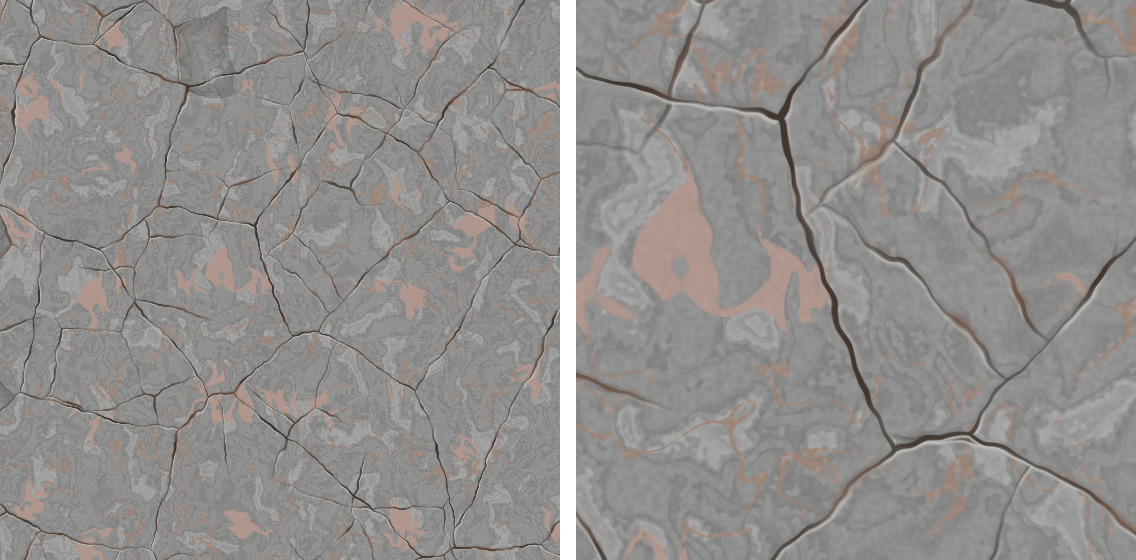
Left, the full canvas; right, a detail of the centre.
Write a three.js fragment shader that draws this texture.

```glsl
// Cracked grey stone: warped gradient noise is cut into contour bands for the
// mottling, its zero lines swell into pink mineral veins, and two scales of
// Voronoi borders form hairline fractures with a pale rim, shade and rust.

varying vec2 vUv;

const vec3 STONE_MID = vec3(0.567, 0.567, 0.565);
const vec3 STONE_DARK = vec3(0.525, 0.525, 0.523);
const vec3 STONE_LIGHT = vec3(0.632, 0.632, 0.630);
const vec3 VEIN_PINK = vec3(0.69, 0.59, 0.55);
const vec3 VEIN_BROWN = vec3(0.62, 0.52, 0.46);
const vec3 RUST = vec3(0.50, 0.36, 0.28);
const vec3 CRACK_DARK = vec3(0.25, 0.21, 0.18);
const vec3 RIM_PALE = vec3(0.76, 0.76, 0.75);
const vec3 SHADE = vec3(0.43, 0.43, 0.43);

const vec2 MOTTLE_SCALE = vec2(23.0, 16.0);
const float MOTTLE_WARP = 1.3;
const float CONTOUR_RATE = 16.0;
const float GRAIN_SCALE = 240.0;
const float COARSE_CELLS = 3.6;
const float FINE_CELLS = 7.5;
const float CRACK_WIDTH = 0.0006;
const float RIM_WIDTH = 0.0042;
const float EDGE_SOFT = 0.0014;
const vec2 RIM_DIRECTION = vec2(-0.4, 0.9);

vec2 hash2(vec2 p) {
  vec3 h = fract(p.xyx * vec3(0.1031, 0.1030, 0.0973));
  h += dot(h, h.yzx + 33.33);
  return fract((h.xx + h.yz) * h.zy);
}

vec2 gradientAt(vec2 cell) {
  float angle = 6.2832 * hash2(cell).x;
  return vec2(cos(angle), sin(angle));
}

// Gradient noise, roughly -0.7 to 0.7
float noise(vec2 p) {
  vec2 i = floor(p), f = fract(p);
  vec2 u = f * f * f * (f * (f * 6.0 - 15.0) + 10.0);
  vec2 e = vec2(1.0, 0.0);
  float low = mix(dot(gradientAt(i), f), dot(gradientAt(i + e), f - e), u.x);
  float high = mix(dot(gradientAt(i + e.yx), f - e.yx),
                   dot(gradientAt(i + e.xx), f - e.xx), u.x);
  return mix(low, high, u.y);
}

vec2 noise2(vec2 p) {
  return vec2(noise(p), noise(p + vec2(37.2, 91.7)));
}

// Voronoi borders: distance, normal towards the neighbour, random cell value
vec4 fracture(vec2 p) {
  vec2 base = floor(p), f = fract(p);
  vec2 nearCell = vec2(0.0), nearest = vec2(8.0);
  for (int y = -1; y <= 1; y++) {
    for (int x = -1; x <= 1; x++) {
      vec2 cell = vec2(float(x), float(y));
      vec2 r = cell + hash2(base + cell) - f;
      if (dot(r, r) < dot(nearest, nearest)) { nearest = r; nearCell = cell; }
    }
  }
  float dist = 8.0;
  vec2 normal = vec2(0.0, 1.0);
  for (int y = -2; y <= 2; y++) {
    for (int x = -2; x <= 2; x++) {
      vec2 cell = nearCell + vec2(float(x), float(y));
      vec2 r = cell + hash2(base + cell) - f;
      vec2 across = r - nearest;
      if (dot(across, across) > 0.00001) {
        vec2 n = normalize(across);
        float d = dot(0.5 * (r + nearest), n);
        if (d < dist) { dist = d; normal = n; }
      }
    }
  }
  return vec4(dist, normal, hash2(base + nearCell + 51.0).x);
}

// Blends shade, rust, pale rim and dark line of one crack over the stone
vec3 drawCrack(vec3 color, float d, vec2 normal, float strength, vec2 uv) {
  float wear = noise(uv * 23.0 + 5.0);
  float width = CRACK_WIDTH * (1.0 + 2.2 * max(wear, -0.3));
  float facing = dot(normal, RIM_DIRECTION);
  float shade = (1.0 - smoothstep(0.0, 0.006, d)) * smoothstep(0.0, 0.6, -facing);
  float stain = smoothstep(0.0, 0.4, noise(uv * 15.0 + 63.0));
  float rust = (1.0 - smoothstep(width, width + 0.0045, d)) * stain;
  rust *= clamp(0.7 + 1.2 * noise(uv * 140.0), 0.0, 1.0);
  float rim = (1.0 - smoothstep(width + 0.0012, width + RIM_WIDTH, d));
  rim *= smoothstep(-0.25, 0.45, facing) * smoothstep(-0.3, 0.2, noise(uv * 24.0 + 29.0));
  float line = 1.0 - smoothstep(width, width + EDGE_SOFT, d);
  color = mix(color, SHADE, 0.4 * shade * strength);
  color = mix(color, RUST, 0.75 * rust * strength);
  color = mix(color, RIM_PALE, 0.85 * rim * strength * (1.0 - 0.5 * rust));
  vec3 ink = mix(CRACK_DARK, RUST, 0.5 * stain);
  return mix(color, ink, line * strength * clamp(0.75 + 0.9 * wear, 0.35, 1.0));
}

void main() {
  vec2 uv = vUv;
  float grain = noise(uv * GRAIN_SCALE) + 0.6 * noise(uv * GRAIN_SCALE * 0.53 + 8.0);
  vec2 flow = uv * MOTTLE_SCALE + MOTTLE_WARP * noise2(uv * 8.0)
            + 0.5 * noise2(uv * 31.0);

  // Contoured mottling
  float height = noise(flow) + 0.5 * noise(flow * 2.1 + 9.0) + 0.09 * grain;
  float ring = smoothstep(0.3, 0.7, sin(height * CONTOUR_RATE));
  vec3 color = mix(STONE_MID, STONE_DARK, ring);
  color = mix(color, STONE_LIGHT, smoothstep(0.25, 0.30, height) * (1.0 - 0.4 * ring));
  color += 0.045 * grain + 0.012 * noise(uv * 4.0 + 14.0);

  // Veins: thin broken lines that swell into patches
  float seam = abs(noise(flow * 0.8 + 31.0) + 0.4 * noise(flow * 2.0 + 7.0));
  float swell = smoothstep(0.17, 0.48, noise(uv * 9.0 + 43.0));
  float veinWidth = mix(0.042, 0.22, swell);
  float vein = 1.0 - smoothstep(veinWidth * 0.7, veinWidth, seam + 0.03 * grain);
  float broken = smoothstep(-0.22, 0.12, noise(uv * 11.0 + 71.0) + 0.5 * grain);
  vec3 veinColor = mix(VEIN_BROWN, VEIN_PINK, smoothstep(0.0, 0.2, swell + 0.25 * grain));
  float cover = max(0.85 * broken, smoothstep(0.05, 0.3, swell));
  color = mix(color, veinColor + 0.02 * grain, vein * cover);

  // Fractures: some coarse slabs are split again into shards
  vec2 bent = uv + 0.024 * noise2(uv * 7.0 + 3.0) + 0.007 * noise2(uv * 29.0)
            + 0.003 * noise2(uv * 75.0);
  vec4 slab = fracture(bent * COARSE_CELLS + 2.0);
  vec4 shard = fracture(bent * FINE_CELLS + 23.0);
  float split = step(0.38, slab.w);
  float fade = split * smoothstep(-0.25, 0.1, noise(uv * 6.0 + 83.0));
  float sunk = split * step(0.93, shard.w) * (1.0 - smoothstep(0.0, 0.35, shard.x));
  color *= 1.0 - 0.16 * sunk;
  color = drawCrack(color, shard.x / FINE_CELLS, shard.yz, 0.8 * fade, uv);
  color = drawCrack(color, slab.x / COARSE_CELLS, slab.yz, 1.0, uv);

  gl_FragColor = vec4(clamp(color, 0.0, 1.0), 1.0);
}
```
